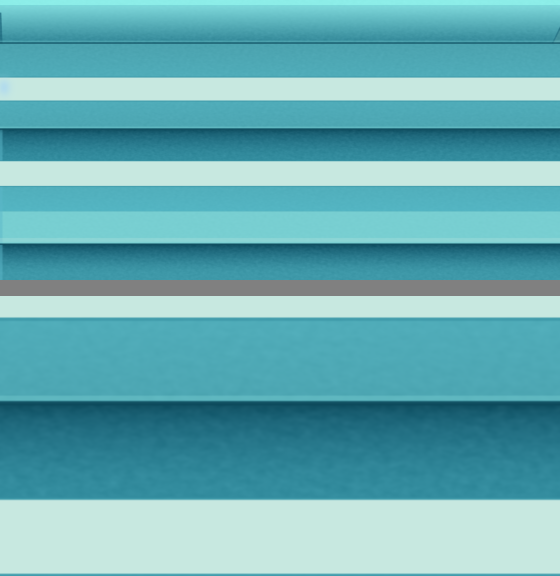
Top: the whole. Bottom: its middle third, enlarged.
A Shadertoy shader for this pattern:

```glsl
const vec3 PALE   = vec3(0.78, 0.91, 0.88);
const vec3 BRIGHT = vec3(0.55, 0.93, 0.91);
const vec3 AQUA   = vec3(0.47, 0.81, 0.82);
const vec3 TEAL   = vec3(0.31, 0.67, 0.72);
const vec3 DEEP   = vec3(0.20, 0.55, 0.62);
const vec3 SHADE  = vec3(0.13, 0.43, 0.51);
const vec3 INK    = vec3(0.05, 0.29, 0.36);

vec2 hashGradient(vec2 cell) {
    vec2 h = vec2(dot(cell, vec2(127.1, 311.7)), dot(cell, vec2(269.5, 183.3)));
    return fract(sin(h) * 43758.5) * 2.0 - 1.0;
}

float gradientNoise(vec2 p) {
    vec2 i = floor(p), f = fract(p);
    vec2 u = f * f * (3.0 - 2.0 * f);
    vec2 e = vec2(0.0, 1.0);
    float low  = mix(dot(hashGradient(i), f),
                     dot(hashGradient(i + e.yx), f - e.yx), u.x);
    float high = mix(dot(hashGradient(i + e.xy), f - e.xy),
                     dot(hashGradient(i + e.yy), f - e.yy), u.x);
    return mix(low, high, u.y);
}

float bandMask(float y, float top, float bottom, float soft) {
    return smoothstep(top - soft, top + soft, y)
         * (1.0 - smoothstep(bottom - soft, bottom + soft, y));
}

float lineMask(float y, float center, float halfWidth, float soft) {
    return 1.0 - smoothstep(halfWidth - soft, halfWidth + soft, abs(y - center));
}

vec3 paintGradient(vec3 base, float y, float top, float bottom,
                   vec3 upper, vec3 lower, float soft) {
    float t = clamp((y - top) / (bottom - top), 0.0, 1.0);
    return mix(base, mix(upper, lower, t), bandMask(y, top, bottom, soft));
}

// A recess whose shadow fades away from the overhanging lip
vec3 paintRecess(vec3 base, float y, float top, float bottom, vec3 floorColor, float soft) {
    float depth = max(y - top, 0.0);
    vec3 color = mix(SHADE, floorColor, smoothstep(0.0, 0.11, depth));
    color = mix(color, INK, exp(-depth * 60.0));
    return mix(base, color, bandMask(y, top, bottom, soft));
}

vec3 paintPaleStripe(vec3 base, float y, float top, float bottom, float soft) {
    float rim = max(lineMask(y, top, 0.004, soft), lineMask(y, bottom, 0.004, soft));
    vec3 color = mix(base, DEEP, 0.5 * rim);
    return mix(color, PALE, bandMask(y, top, bottom, soft));
}

// Light lip above a thin dark crease
vec3 paintCrease(vec3 base, float y, float at, float strength, float soft) {
    vec3 color = mix(base, AQUA, 0.45 * strength * lineMask(y, at - 0.006, 0.003, soft));
    return mix(color, INK, strength * lineMask(y, at, 0.0025, soft));
}

void mainImage(out vec4 fragColor, in vec2 fragCoord) {
    vec2 p = fragCoord / iResolution.y;
    float width = iResolution.x / iResolution.y;
    float y = 1.0 - p.y;
    float soft = max(0.75 / iResolution.y, 0.0015);

    // Flat and shaded slats, top to bottom
    vec3 color = TEAL;
    color = paintGradient(color, y, -0.1, 0.021, BRIGHT, BRIGHT, soft * 2.0);
    color = paintGradient(color, y, 0.021, 0.154, AQUA * 1.04, DEEP * 0.95, soft);
    color = paintGradient(color, y, 0.154, 0.276, TEAL * 0.95, TEAL * 1.01, soft);
    color = paintGradient(color, y, 0.359, 0.461, TEAL * 1.01, TEAL * 0.97, soft);
    color = paintRecess(color, y, 0.461, 0.574, DEEP, soft);
    color = paintGradient(color, y, 0.664, 0.755, TEAL * 1.02, TEAL * 1.06, soft);
    color = paintGradient(color, y, 0.755, 0.872, AQUA, AQUA, soft);
    color = paintRecess(color, y, 0.872, 1.1, mix(DEEP, TEAL, 0.4), soft);

    // Bevelled ends of the top slat
    float fold = bandMask(y, 0.045, 0.154, soft);
    float leftEnd = 1.0 - smoothstep(0.006, 0.012, p.x + 0.04 * (0.154 - y));
    float cut = (p.x - width + 0.026) + (y - 0.154) * 0.48;
    color = mix(color, SHADE, 0.8 * fold * leftEnd);
    color = mix(color, TEAL * 0.85, fold * smoothstep(-soft, soft, cut));
    color = mix(color, SHADE, 0.6 * fold * lineMask(cut, 0.0, 0.003, soft));

    // Fine diagonal grain, strongest on the shaded slats
    vec2 grainPoint = vec2(p.x * 65.0 + y * 35.0, y * 100.0 - p.x * 25.0);
    float grain = gradientNoise(grainPoint) + 0.5 * gradientNoise(grainPoint * 1.9);
    float shaded = 1.0 - smoothstep(0.52, 0.75, color.g);
    color += grain * mix(0.010, 0.035, shaded);

    // Worn light strip along the left edge
    float worn = (1.0 - smoothstep(0.004, 0.014, p.x)) * smoothstep(0.44, 0.48, y);
    color = mix(color, vec3(0.36, 0.72, 0.79), 0.5 * worn);

    // Creases and pale stripes
    color = paintCrease(color, y, 0.154, 0.75, soft);
    color = paintCrease(color, y, 0.461, 0.9, soft);
    color = mix(color, PALE, 0.25 * bandMask(y, 0.850, 0.866, soft));
    color = paintCrease(color, y, 0.872, 0.9, soft);
    color = paintPaleStripe(color, y, 0.277, 0.359, soft);
    color = paintPaleStripe(color, y, 0.576, 0.664, soft);

    // Faint blue stain on the upper pale stripe
    vec2 stain = (vec2(p.x, y) - vec2(0.015, 0.312)) / vec2(0.022, 0.028);
    color = mix(color, vec3(0.68, 0.85, 0.94), 0.8 * exp(-dot(stain, stain)));

    fragColor = vec4(clamp(color, 0.0, 1.0), 1.0);
}
```
